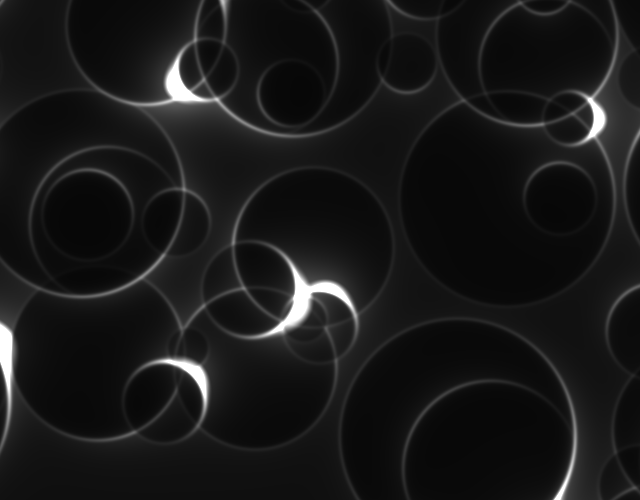
This pattern is drawn by a WebGL 1 fragment shader. Its source:

```glsl
precision highp float;
// Dark-field foam: black overlapping bubbles with thin glowing rims and white glints.
uniform vec2 u_resolution;

vec2 hash2(vec2 c) {
  return fract(sin(vec2(dot(c, vec2(127.1, 311.7)), dot(c, vec2(269.5, 183.3)))) * 43758.5);
}

// Jittered bubble centre inside a grid cell
vec2 centreOf(vec2 cell, float size) {
  return (cell + 0.26 + 0.48 * hash2(cell + 5.3)) * size;
}

float insideOf(vec2 q, float radius) {
  return 1.0 - smoothstep(-0.005, 0.005, length(q) - radius);
}

// Fine bright line with a soft halo, strongest on the side facing the light
float rim(vec2 q, float radius, vec2 lit, float power) {
  float len = max(length(q), 0.0001);
  float d = len - radius;
  float facing = 0.5 + 0.5 * dot(q / len, lit);
  float line = exp(-d * d / 0.00002);
  float halo = 0.42 * exp(-abs(d) / (d > 0.0 ? 0.027 : 0.01));
  return power * mix(0.14, 1.0, facing * facing * facing) * (line + halo);
}

// Soft white crescent hugging the outside of a rim, with thin tails and a wide bloom
float glint(vec2 q, float radius, vec2 lit, float size, float spread) {
  float len = max(length(q), 0.0001);
  float d = len - radius;
  float angle = acos(clamp(dot(q / len, lit), -1.0, 1.0)) / spread;
  float along = exp(-angle * angle);
  float edge = size * along;
  float body = smoothstep(-0.009, 0.004, d) * (1.0 - smoothstep(edge - 0.01, edge + 0.012, d));
  float tail = 0.5 * exp(-d * d / 0.00003 - 0.25 * angle * angle);
  float bloom = 10.0 * size * exp(-length(q - lit * (radius + 0.4 * size)) / 0.052);
  return 1.7 * body * along + tail + bloom * mix(0.3, 1.0, smoothstep(-0.025, 0.005, d));
}

float smallBubble(vec2 q, float radius, vec2 lit, float power) {
  float light = rim(q, radius, lit, mix(0.12, 0.4, power));
  if (power > 0.4) light += glint(q, radius, lit, radius * (0.5 * power - 0.1), 0.6);
  return light;
}

// Large bubbles press against their closest neighbour; small ones cling to the contacts
float largeBubbles(vec2 p, float light) {
  const float size = 0.4;
  vec2 home = floor(p / size);
  float clinging = 0.0;
  float veil = 1.0;
  for (int j = -1; j <= 1; j++) {
    for (int i = -1; i <= 1; i++) {
      vec2 cell = home + vec2(float(i), float(j));
      vec2 centre = centreOf(cell, size);
      float weight = 1.0 + hash2(cell + 17.0).x;
      float radius = 0.25;
      vec2 contact = vec2(1.0, 0.0);
      for (int n = -1; n <= 1; n++) {
        for (int m = -1; m <= 1; m++) {
          if (m == 0 && n == 0) continue;
          vec2 other = cell + vec2(float(m), float(n));
          vec2 gap = centreOf(other, size) - centre;
          float share = weight / (weight + 1.0 + hash2(other + 17.0).x);
          float reach = 1.2 * length(gap) * share;
          if (reach < radius) {
            radius = reach;
            contact = normalize(gap);
          }
        }
      }
      vec2 rnd = hash2(cell + 31.0);
      vec2 q = p - centre;
      vec2 side = vec2(-contact.y, contact.x);
      vec2 lit = normalize(contact + side * (2.4 * rnd.x - 1.2));
      light *= 1.0 - 0.7 * insideOf(q, radius);
      light += rim(q, radius, lit, mix(0.15, 0.65, rnd.y));

      // Faint inner film, cut off by the rim
      if (rnd.x > 0.65) light += rim(q - lit * radius * 0.4, radius * 0.75, -lit, 0.16) * insideOf(q, radius);

      // Glint in the wedge beside the contact
      vec2 wedge = normalize(contact + 0.5 * side);
      if (rnd.y > 0.55) light += glint(q, radius, wedge, 0.01 + 0.025 * rnd.x, 0.25);

      // Small bubble clinging to the rim
      vec2 look = hash2(cell + 57.0);
      vec2 qSmall = q - normalize(contact - 0.6 * side) * radius * 0.95;
      float smallRadius = mix(0.045, 0.1, look.x);
      if (rnd.x < 0.7) {
        veil *= 1.0 - 0.5 * insideOf(qSmall, smallRadius);
        clinging += smallBubble(qSmall, smallRadius, normalize(side * (look.x - 0.5) - contact * (look.y - 0.7)), look.y);
      }
    }
  }
  return light * veil + clinging;
}

// Sparse see-through bubbles lying anywhere
float looseBubbles(vec2 p, float light) {
  const float size = 0.24;
  vec2 home = floor(p / size);
  for (int j = -1; j <= 1; j++) {
    for (int i = -1; i <= 1; i++) {
      vec2 cell = home + vec2(float(i), float(j));
      vec2 rnd = hash2(cell + 103.0);
      if (rnd.x > 0.25) continue;
      vec2 q = p - centreOf(cell, size);
      float radius = mix(0.04, 0.1, rnd.y);
      float turn = 25.0 * rnd.x;
      light *= 1.0 - 0.4 * insideOf(q, radius);
      light += smallBubble(q, radius, vec2(cos(turn), sin(turn)), 0.39 * rnd.y);
    }
  }
  return light;
}

void main() {
  vec2 p = gl_FragCoord.xy / u_resolution.y;
  float light = looseBubbles(p, largeBubbles(p, 0.038));
  gl_FragColor = vec4(vec3(min(0.02 + light, 1.0)), 1.0);
}
```
